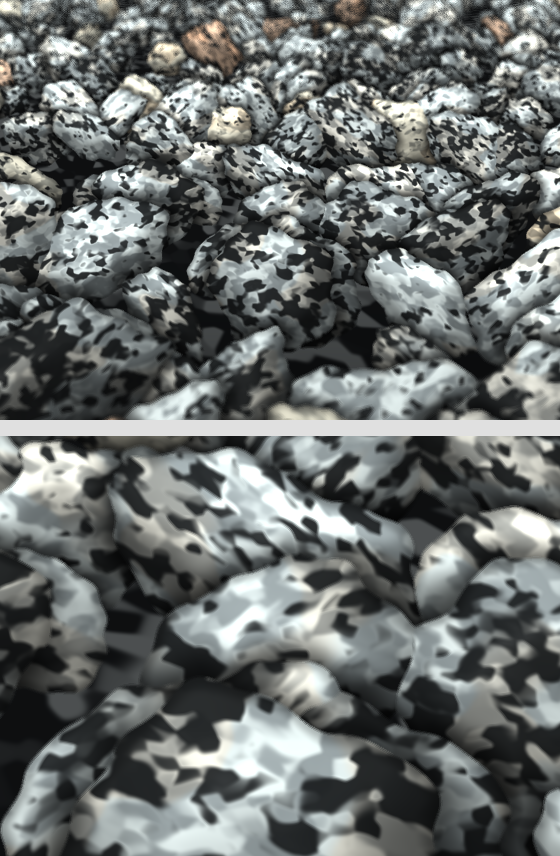
Top: the whole. Bottom: its middle third, enlarged.
Reproduce this texture procedurally as a Shadertoy shader.

```glsl
// A bank of crushed granite receding from the viewer, in shallow focus.
// Rows of faceted stones are searched front to back; each stone is a smooth
// intersection of half planes, speckled with cellular mineral grains.

const float HORIZON = 1.2;      // height at which stones shrink to nothing
const float STONE_SIZE = 0.32;  // stone spacing per unit below the horizon
const float ROW_SHRINK = 0.88;  // perspective step from row to row
const int ROWS = 20;
const int FACETS = 7;
const float EDGE_SHARPNESS = 23.0;
const float CLUMP = 3.2;        // mineral clumps across a stone
const float COARSE_GRAIN = 9.5; // grains across a stone
const float FINE_GRAIN = 21.0;
const int LENS_TAPS = 9;
const float FOCUS_HEIGHT = 0.5;
const float SHARP_RADIUS = 0.0019;
const float BLUR_RADIUS = 0.008;
const float TAU = 6.28318;
const vec3 LIGHT = vec3(-0.17, 0.77, 0.61);
const vec3 MICA = vec3(0.10, 0.11, 0.115);
const vec3 QUARTZ = vec3(0.56, 0.585, 0.59);
const vec3 FELDSPAR = vec3(0.89, 0.915, 0.905);
const vec3 GAP = vec3(0.05, 0.055, 0.06);
const vec3 COOL_TINT = vec3(0.975, 1.0, 1.005);
const vec3 CREAM_TINT = vec3(1.04, 1.0, 0.92);
const vec3 RUST_TINT = vec3(1.05, 0.87, 0.75);
const vec3 BLUSH = vec3(1.04, 0.985, 0.94);

float hash(vec2 p) {
    vec3 q = fract(p.xyx * vec3(0.1031, 0.1030, 0.0973));
    q += dot(q, q.yzx + 33.33);
    return fract((q.x + q.y) * q.z);
}

// Soft cellular noise: random patches with blended borders
float grains(vec2 p) {
    vec2 cell = floor(p);
    float total = 0.0, weights = 0.0;
    for (int j = -1; j <= 1; j++)
    for (int i = -1; i <= 1; i++) {
        vec2 id = cell + vec2(i, j);
        vec2 toSeed = id + vec2(hash(id), hash(id + 57.3)) - p;
        float w = exp(-8.0 * dot(toSeed, toSeed));
        total += w * hash(id + 113.7);
        weights += w;
    }
    return total / weights;
}

// Faceted stone: xyz is the unnormalised normal, w the signed distance
vec4 stone(vec2 q, vec2 id) {
    float seed = TAU * hash(id + 3.1);
    q += 0.02 * sin(q.yx * 13.0 + seed) + 0.01 * sin(q.yx * 33.0 - seed);
    vec3 normal = vec3(0.0);
    float sum = 0.0;
    for (int k = 0; k < FACETS; k++) {
        vec2 key = id + float(k) * 7.7;
        float angle = (float(k) + 0.8 * hash(key)) * TAU / float(FACETS);
        vec2 side = vec2(cos(angle), sin(angle));
        float reach = mix(0.36, 0.6, hash(key + 21.0));
        float w = exp(EDGE_SHARPNESS * (dot(q, side) - reach));
        normal += w * vec3(side, 0.4);
        sum += w;
    }
    vec2 tilt = vec2(hash(id + 5.0), hash(id + 6.0)) - 0.5;
    normal += exp(-EDGE_SHARPNESS * 0.2) * vec3(tilt, 0.9);
    return vec4(normal, log(sum) / EDGE_SHARPNESS);
}

// Granite minerals, tinted and lit
vec3 granite(vec2 q, vec2 id, vec3 normal) {
    vec2 g = q * vec2(0.9, 1.1) + 40.0 * vec2(hash(id + 8.0), hash(id + 9.0));
    g += 0.012 * sin(g.yx * 21.0) + 0.005 * sin(g.yx * 47.0);
    float clump = grains(g * CLUMP + 29.0);
    float coarse = grains(g * COARSE_GRAIN);
    float fine = grains(g * FINE_GRAIN + 17.0);
    float pale = grains(g * COARSE_GRAIN * 1.3 + 71.0);
    float kind = hash(id + 12.0);
    float warm = 1.0 - step(0.16, kind);
    float stoneTone = hash(id + 14.0) - 0.5;

    float darkness = 0.54 * coarse + 0.46 * fine + 0.2 * stoneTone + 0.25 * (clump - 0.5);
    float mica = smoothstep(0.51, 0.7, darkness - 0.05 * warm);
    vec3 rock = mix(QUARTZ, FELDSPAR, smoothstep(0.3, 0.68, 0.65 * pale + 0.35 * fine - 0.15 * stoneTone));
    rock *= kind < 0.05 ? RUST_TINT : (kind < 0.16 ? CREAM_TINT : COOL_TINT);
    rock *= mix(vec3(1.0), BLUSH, smoothstep(0.5, 0.7, clump));
    rock = mix(rock, MICA, 0.95 * mica) * (1.0 - 0.25 * stoneTone);

    vec3 n = normalize(normal + 0.25 * length(normal) * vec3(fine - 0.5, coarse - 0.5, 0.0));
    float diffuse = max(dot(n, LIGHT), 0.0);
    float gloss = pow(max(dot(n, normalize(LIGHT + vec3(0.0, 0.0, 1.0))), 0.0), 24.0);
    return rock * (0.5 + 0.72 * diffuse) + 0.08 * gloss * fine;
}

vec3 gravel(vec2 p) {
    float below = 1.4;
    float clearance = 1.0; // distance to the nearest stone in front
    for (int row = 0; row < ROWS; row++) {
        float size = STONE_SIZE * below;
        float dy = (p.y - HORIZON + below) / size;
        if (abs(dy) < 1.1) {
            float column = floor(p.x / size + 0.37 * float(row));
            float nearest = 9.0;
            vec3 normal = vec3(0.0);
            vec2 local = vec2(0.0), hitId = vec2(0.0);
            for (int i = -1; i <= 1; i++) {
                vec2 id = vec2(column + float(i) + 50.0, float(row) * 3.0 + 11.0);
                vec2 jitter = vec2(hash(id), hash(id + 31.0)) - 0.5;
                float scale = mix(0.65, 1.4, hash(id + 41.0));
                float x = p.x / size + 0.37 * float(row) - column - float(i) - 0.5;
                vec2 q = (vec2(x, dy) - jitter * vec2(0.6, 0.5)) / scale;
                q.y = q.y * 1.15 + q.x * (hash(id + 43.0) - 0.5);
                vec4 s = stone(q, id);
                if (s.w * scale < nearest) {
                    nearest = s.w * scale;
                    normal = s.xyz; local = q * scale; hitId = id;
                }
            }
            if (nearest < 0.0) {
                float open = smoothstep(-0.03, 0.13, clearance);
                float rim = smoothstep(0.0, 0.05, -nearest);
                return granite(local, hitId, normal) * mix(0.3, 1.0, open) * mix(0.7, 1.0, rim);
            }
            clearance = min(clearance, nearest);
        }
        below *= ROW_SHRINK;
    }
    // Fine chips in the shade between stones
    float chips = grains(p * 22.0 / max(HORIZON - p.y, 0.1));
    return mix(GAP, 0.5 * QUARTZ, smoothstep(0.45, 0.85, chips));
}

void mainImage(out vec4 fragColor, in vec2 fragCoord) {
    vec2 p = fragCoord / iResolution.y;
    // Lens blur grows away from the focused height
    float defocus = smoothstep(0.12, 0.6, abs(p.y - FOCUS_HEIGHT));
    float radius = mix(SHARP_RADIUS, BLUR_RADIUS, defocus);
    vec3 color = vec3(0.0);
    for (int i = 0; i < LENS_TAPS; i++) {
        float t = float(i) + 0.5;
        float angle = t * 2.39996;
        color += gravel(p + radius * sqrt(t / float(LENS_TAPS)) * vec2(cos(angle), sin(angle)));
    }
    color *= mix(0.8, 1.06, smoothstep(0.0, 0.4, p.y)) / float(LENS_TAPS);
    fragColor = vec4(clamp(color, 0.0, 1.0), 1.0);
}
```
